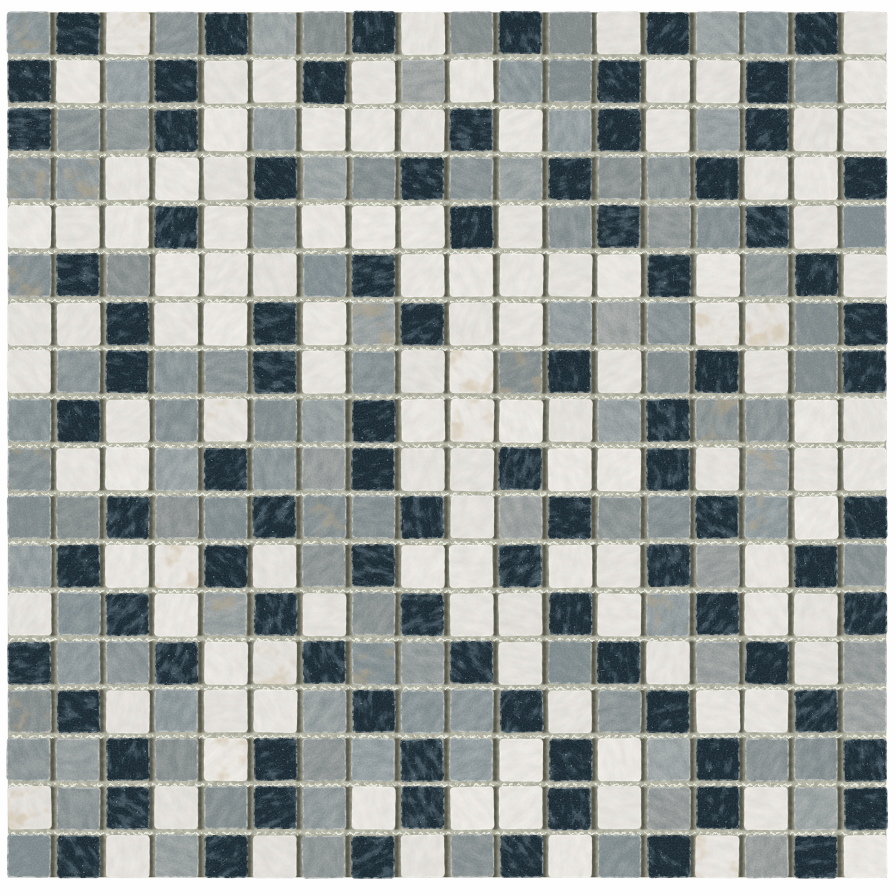
This texture is drawn by a WebGL 2 fragment shader. Its source:

```glsl
#version 300 es
precision highp float;

uniform vec2 u_resolution;
out vec4 fragColor;

// Layout, as fractions of the canvas or of one cell
const vec2 COUNT = vec2(18.0);
const vec2 GRID_MIN = vec2(0.005, 0.017);
const vec2 GRID_SIZE = vec2(0.988, 0.973);
const float TILE_HALF = 0.442;
const float CORNER = 0.085;
const float SHIFT = 0.016;
const float TILT = 0.022;
const float RIM = 0.045;
const float DARK_KEEP = 0.82;
const float PALE_BIAS = 0.70;

// Colours
const vec3 MARGIN = vec3(0.995);
const vec3 WHITE_STONE = vec3(0.90, 0.89, 0.87);
const vec3 GREY_STONE = vec3(0.52, 0.55, 0.55);
const vec3 PALE_GREY = vec3(0.67, 0.68, 0.67);
const vec3 DARK_STONE = vec3(0.13, 0.19, 0.225);
const vec3 DARK_CLOUD = vec3(0.28, 0.35, 0.39);
const vec3 WORN_EDGE = vec3(0.80, 0.82, 0.81);
const vec3 STAIN = vec3(0.76, 0.67, 0.52);
const vec3 GROUT = vec3(0.71, 0.71, 0.65);
const vec3 GAP_SHADOW = vec3(0.35, 0.35, 0.30);
const vec3 THREAD = vec3(0.91, 0.92, 0.88);

float hash(vec2 p) {
    vec3 h = fract(vec3(p.xyx) * 0.1031);
    h += dot(h, h.yzx + 33.33);
    return fract((h.x + h.y) * h.z);
}

float cornerSlope(vec2 corner, vec2 offset) {
    float angle = 6.2832 * hash(corner);
    return dot(vec2(cos(angle), sin(angle)), offset);
}

float gradientNoise(vec2 p) {
    vec2 i = floor(p), f = fract(p);
    vec2 w = f * f * f * (f * (f * 6.0 - 15.0) + 10.0);
    vec2 e = vec2(1.0, 0.0);
    float low = mix(cornerSlope(i, f), cornerSlope(i + e, f - e), w.x);
    float high = mix(cornerSlope(i + e.yx, f - e.yx), cornerSlope(i + 1.0, f - 1.0), w.x);
    return mix(low, high, w.y);
}

float fbm(vec2 p) {
    return gradientNoise(p) + 0.5 * gradientNoise(p * 2.1 + 17.0) + 0.25 * gradientNoise(p * 4.3 + 41.0);
}

mat2 rotation(float a) {
    return mat2(cos(a), sin(a), -sin(a), cos(a));
}

float roundedBox(vec2 p, float halfSize, float radius) {
    vec2 q = abs(p) - halfSize + radius;
    return length(max(q, 0.0)) + min(max(q.x, q.y), 0.0) - radius;
}

// 0 = white, 1 = grey, 2 = dark; dark stones step diagonally with irregular rows
int stoneKind(vec2 cell) {
    float rowSlip = step(0.6, hash(vec2(cell.y, 71.0)));
    float phase = mod(cell.x + cell.y + 2.0 + rowSlip, 3.0);
    float pick = hash(cell + 13.0);
    if (phase < 0.5 && pick < DARK_KEEP) return 2;
    float whiteChance = phase < 0.5 ? 0.9 : phase < 1.5 ? PALE_BIAS : 1.0 - PALE_BIAS;
    return hash(cell + 29.0) < whiteChance ? 0 : 1;
}

vec3 stoneColour(vec2 q, vec2 cell, float d) {
    int kind = stoneKind(cell);
    float tone = hash(cell + 47.0);
    vec2 grain = rotation(6.2832 * hash(cell + 53.0)) * q + cell * 7.0;
    float cloud = fbm(grain * vec2(3.0, 6.0));
    float speckle = gradientNoise(grain * 28.0);
    float stain = step(0.86, hash(cell + 61.0)) * smoothstep(0.0, 0.6, fbm(grain * 2.2 + 9.0));
    float rim = smoothstep(-RIM, -0.012, d) * smoothstep(-0.5, 0.4, fbm(grain * 9.0));

    if (kind == 0) {
        vec3 c = WHITE_STONE + 0.03 * (tone - 0.5) + 0.035 * cloud + 0.012 * speckle;
        return mix(c, STAIN, 0.35 * stain) + 0.04 * rim;
    }
    if (kind == 1) {
        vec3 c = mix(GREY_STONE, PALE_GREY, clamp(tone * 0.8 + 0.5 * cloud, 0.0, 1.0));
        c += 0.05 * speckle + vec3(-0.02, 0.0, 0.015) * hash(cell + 67.0);
        return mix(mix(c, STAIN, 0.4 * stain), WORN_EDGE, 0.75 * rim);
    }
    // Dark stone: streaky clouds, pale veins and scuffs
    vec3 c = mix(DARK_STONE, DARK_CLOUD, smoothstep(-0.15, 0.65, cloud + 0.3 * (tone - 0.5)));
    float vein = smoothstep(0.05, 0.0, abs(fbm(grain * vec2(2.0, 5.0) + 5.0)));
    c += 0.10 * vein * smoothstep(0.0, 0.4, gradientNoise(grain * 4.0)) + 0.07 * speckle;
    c += 0.22 * smoothstep(0.38, 0.6, gradientNoise(grain * 17.0 + 3.0));
    return mix(c, WORN_EDGE, 0.6 * rim);
}

// Shaded upright gaps, pale level gaps with a looped thread
vec3 backingColour(vec2 p) {
    vec2 seam = p - round(p);
    float roughness = fbm(p * 9.0);
    float upright = smoothstep(0.10, 0.04, abs(seam.x)) * smoothstep(0.02, 0.09, abs(seam.y));
    float shade = upright * mix(1.0, 0.45, smoothstep(-0.02, 0.05, seam.x));
    vec3 c = mix(GROUT + 0.10 * roughness, GAP_SHADOW + 0.06 * roughness, shade);
    float wave = 0.022 * sin(p.x * 44.0 + 3.0 * roughness) - 0.025;
    float thread = smoothstep(0.03, 0.008, abs(seam.y - wave));
    return mix(c, THREAD, thread * smoothstep(-0.4, 0.2, roughness));
}

void main() {
    vec2 p = (gl_FragCoord.xy / u_resolution - GRID_MIN) / GRID_SIZE * COUNT;
    vec2 pixel = COUNT / (GRID_SIZE * u_resolution);
    float aa = 0.75 * max(pixel.x, pixel.y);
    vec2 cell = clamp(floor(p), vec2(0.0), COUNT - 1.0);

    // Each tile sits slightly off centre and off square
    vec2 shift = SHIFT * (2.0 * vec2(hash(cell + 3.0), hash(cell + 5.0)) - 1.0);
    float tilt = TILT * (2.0 * hash(cell + 7.0) - 1.0);
    vec2 q = rotation(tilt) * (p - cell - 0.5 - shift);
    float d = roundedBox(q, TILE_HALF, CORNER) + 0.008 * gradientNoise(p * 8.0);

    vec2 edge = abs(p - 0.5 * COUNT) - 0.5 * COUNT + 0.07;
    float backing = smoothstep(aa, -aa, max(edge.x, edge.y));
    vec3 colour = mix(MARGIN, backingColour(p), backing);
    colour = mix(colour, stoneColour(q, cell, d), smoothstep(aa, -aa, d));
    fragColor = vec4(clamp(colour, 0.0, 1.0), 1.0);
}
```
